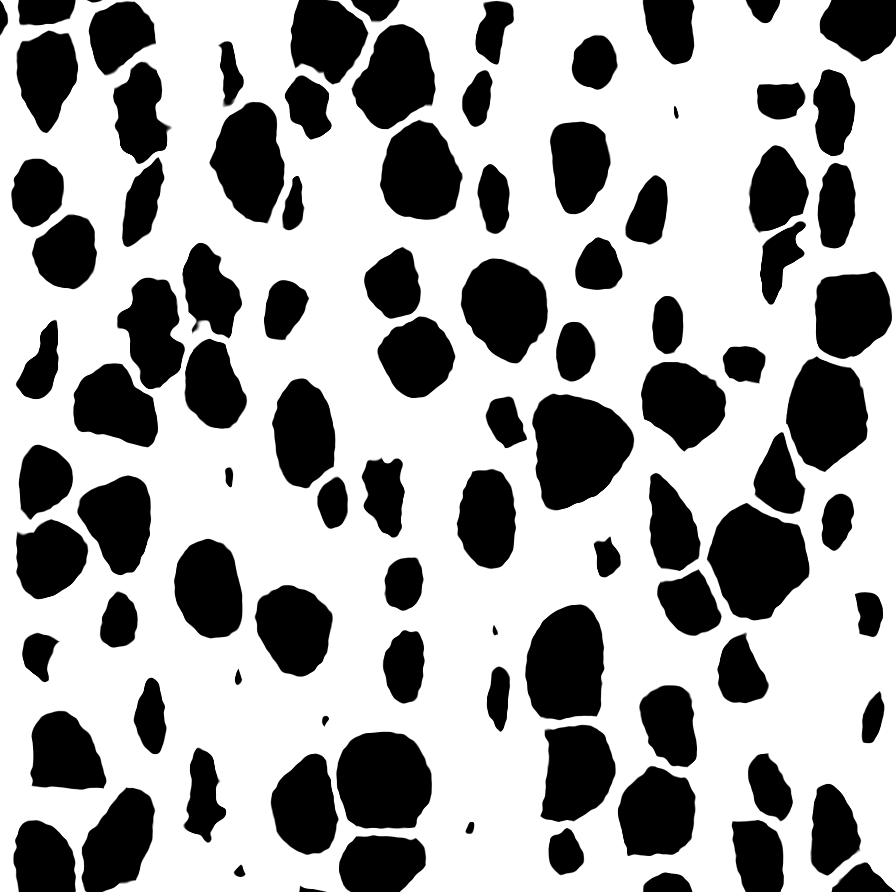
A Shadertoy shader for this pattern:

```glsl
// Scattered black upright grains on white: jittered, staggered cells each hold
// one tapered superellipse, some chopped or ragged. Close neighbours are parted
// by a thin gap where their distances are equal. Everything wraps at the edges.

const vec3 PAPER = vec3(1.0);
const vec3 INK = vec3(0.0);
const vec2 CELLS = vec2(10.0, 9.0);   // even column count keeps the stagger tiling
const float GAP = 0.010;              // white channel between neighbours

// Integer hash: three values in 0..1 per cell and seed
vec3 hash3(vec2 cell, uint seed) {
    uvec3 v = uvec3(uvec2(cell), seed) * 1664525u + 1013904223u;
    v.x += v.y * v.z; v.y += v.z * v.x; v.z += v.x * v.y;
    v ^= v >> 16u;
    v.x += v.y * v.z; v.y += v.z * v.x; v.z += v.x * v.y;
    return vec3(v >> 8u) / 16777216.0;
}

// Value noise in -0.5..0.5 that wraps after "period" lattice steps
vec2 wrapNoise(vec2 uv, float period, uint seed) {
    vec2 p = uv * period, i = floor(p), f = fract(p);
    f = f * f * (3.0 - 2.0 * f);
    vec2 a = hash3(mod(i, period), seed).xy;
    vec2 b = hash3(mod(i + vec2(1, 0), period), seed).xy;
    vec2 c = hash3(mod(i + vec2(0, 1), period), seed).xy;
    vec2 d = hash3(mod(i + vec2(1, 1), period), seed).xy;
    return mix(mix(a, b, f.x), mix(c, d, f.x), f.y) - 0.5;
}

vec2 rotate(vec2 p, float angle) {
    float c = cos(angle), s = sin(angle);
    return vec2(c * p.x - s * p.y, s * p.x + c * p.y);
}

// Approximate distance to a superellipse; low power is pointed, high is boxy
float superellipse(vec2 p, vec2 radius, float power) {
    vec2 q = abs(p) / radius + 1e-4;
    float f = pow(pow(q.x, power) + pow(q.y, power), 1.0 / power);
    vec2 slope = pow(q / f, vec2(power - 1.0)) / radius;
    return (f - 1.0) / length(slope);
}

// Distance to the grain that belongs to one cell
float grain(vec2 uv, vec2 cell, float ragged) {
    vec2 id = mod(cell, CELLS);
    vec3 place = hash3(id, 1u), size = hash3(id, 2u);
    vec3 form = hash3(id, 3u), cut = hash3(id, 4u);

    // Staggered, jittered centre
    vec2 stagger = vec2(0.5, 0.25 + 0.5 * mod(cell.x, 2.0));
    vec2 centre = (cell + stagger + (place.xy - 0.5) * 0.5) / CELLS;

    // Mostly tall ovals, with a few specks
    float height = mix(0.026, 0.068, size.x);
    if (size.z < 0.08) height = mix(0.005, 0.012, size.x);
    vec2 radius = height * vec2(mix(0.38, 0.90, size.y), 1.0);

    // Lean, bend and taper
    vec2 p = rotate(uv - centre, (place.z - 0.5) * 0.55);
    float along = clamp(p.y / radius.y, -1.0, 1.0);
    p.x += (form.x - 0.5) * 0.5 * radius.x * along * along;
    p.x /= 1.0 + (form.y - 0.5) * 0.8 * along;
    float d = superellipse(p, radius, mix(1.55, 2.7, form.z));

    // Straight chop on some, torn outline on the narrow ones
    if (cut.x < 0.35) {
        vec2 side = rotate(vec2(1, 0), cut.y * 6.2832);
        d = max(d, dot(p, side) - length(side * radius) * mix(0.45, 0.85, cut.z));
    }
    float torn = step(size.y, 0.3) * step(0.45, cut.z);
    return d + torn * ragged * min(0.022, radius.x);
}

// Nearest grain, trimmed back from the second nearest
float grainField(vec2 uv, float ragged) {
    vec2 base = floor(uv * CELLS);
    float nearest = 1.0, second = 1.0;
    for (int y = -2; y <= 2; y++)
    for (int x = -2; x <= 2; x++) {
        float d = grain(uv, base + vec2(x, y), ragged);
        second = min(second, max(nearest, d));
        nearest = min(nearest, d);
    }
    return max(nearest, 0.5 * (GAP - (second - nearest)));
}

void mainImage(out vec4 fragColor, in vec2 fragCoord) {
    vec2 uv = fragCoord / iResolution.xy;

    // Gentle wobble plus slight edge roughness
    vec2 warped = uv + wrapNoise(uv, 26.0, 5u) * 0.010
                     + wrapNoise(uv, 120.0, 6u) * 0.0032;
    float ragged = wrapNoise(uv, 56.0, 7u).x;

    float d = grainField(warped, ragged);
    float blur = 0.75 / iResolution.y;
    fragColor = vec4(mix(INK, PAPER, smoothstep(-blur, blur, d)), 1.0);
}
```
